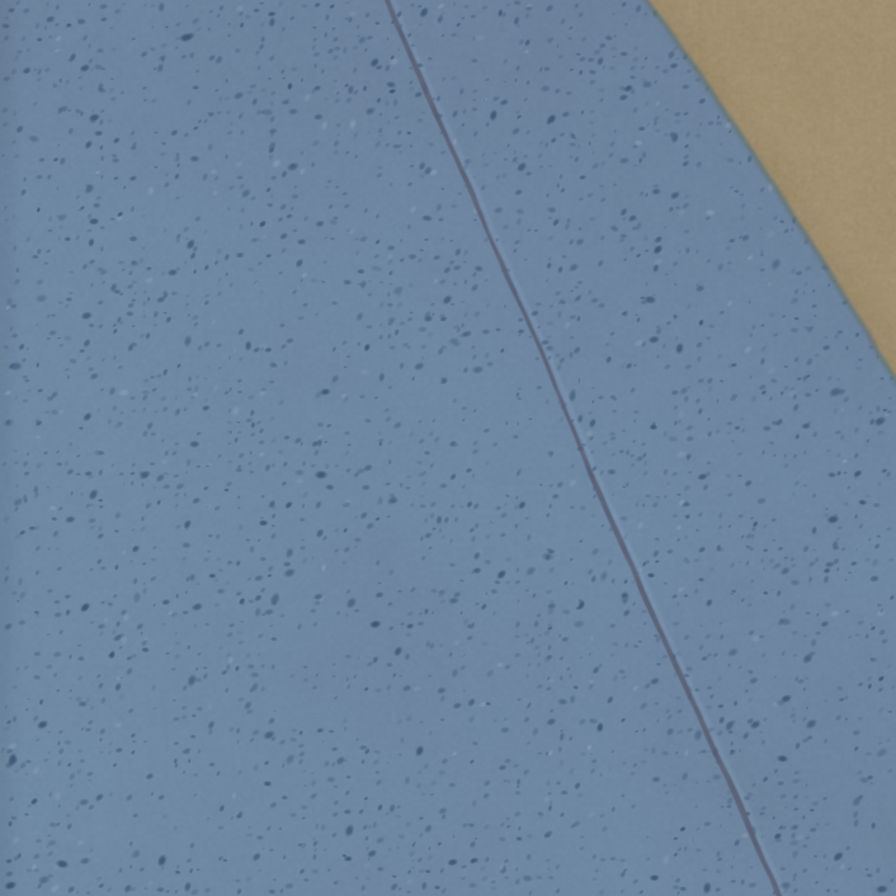
A WebGL 1 fragment shader for this texture:

```glsl
precision highp float;
// Speckled blue plaster with a thin slanting crack and a sandy corner at the upper right.

uniform vec2 u_resolution;

#define BLUE_LIGHT vec3(0.438, 0.543, 0.652)
#define BLUE_DULL vec3(0.422, 0.506, 0.610)
#define SAND vec3(0.625, 0.562, 0.438)
#define SPECK_DARK vec3(0.225, 0.325, 0.440)
#define SPECK_PALE vec3(0.560, 0.635, 0.720)
#define CRACK_COLOR vec3(0.345, 0.370, 0.450)
#define CRACK_HALF_WIDTH 0.0027
#define GRAIN 0.030

vec2 hash2(vec2 p) {
  p = vec2(dot(p, vec2(127.1, 311.7)), dot(p, vec2(269.5, 183.3)));
  return fract(sin(p) * 43758.55);
}

float gradientCorner(vec2 cell, vec2 f, vec2 corner) {
  return dot(hash2(cell + corner) * 2.0 - 1.0, f - corner);
}

// Gradient noise, roughly -0.7 to 0.7
float noise(vec2 p) {
  vec2 i = floor(p);
  vec2 f = p - i;
  vec2 w = f * f * f * (f * (f * 6.0 - 15.0) + 10.0);
  float low = mix(gradientCorner(i, f, vec2(0.0)), gradientCorner(i, f, vec2(1.0, 0.0)), w.x);
  float high = mix(gradientCorner(i, f, vec2(0.0, 1.0)), gradientCorner(i, f, vec2(1.0)), w.x);
  return mix(low, high, w.y);
}

float fbm(vec2 p) {
  float sum = 0.0;
  float amp = 0.5;
  for (int i = 0; i < 4; i++) {
    sum += amp * noise(p);
    p = p * 2.03 + 17.3;
    amp *= 0.5;
  }
  return sum;
}

// Coverage of one jittered oval per cell; density is the share of filled cells
float specks(vec2 uv, float cells, float radius, float density, float seed) {
  vec2 p = uv * cells + seed;
  vec2 id = floor(p);
  vec2 pick = hash2(id + seed);
  vec2 shape = hash2(id + seed + 51.7);
  vec2 d = (p - id - mix(vec2(0.25), vec2(0.75), hash2(id + 9.1))) / cells;
  float angle = 0.6 + (shape.x - 0.5) * 1.6;
  float c = cos(angle);
  float s = sin(angle);
  d = vec2(c * d.x + s * d.y, c * d.y - s * d.x);
  float size = radius * mix(0.6, 1.15, shape.y);
  float dist = length(d * vec2(0.8, 1.2));
  float blob = 1.0 - smoothstep(size * 0.3, size * 1.35, dist);
  return blob * step(pick.x, density) * mix(0.35, 1.0, pick.y);
}

void main() {
  vec2 uv = gl_FragCoord.xy / u_resolution;
  float pixel = 1.0 / min(u_resolution.x, u_resolution.y);
  float fall = 1.0 - uv.y;

  // Blue ground: duller at the top and far right, with soft stains
  float dull = 0.42 + 0.40 * smoothstep(0.55, 1.0, uv.y) + 0.18 * smoothstep(0.55, 1.0, uv.x);
  dull += 0.65 * fbm(uv * 3.5 + 4.0) - 0.20 * smoothstep(0.5, 0.0, uv.x);
  vec3 color = mix(BLUE_LIGHT, BLUE_DULL, clamp(dull, 0.0, 1.0));
  float grain = noise(uv * 190.0) + 0.6 * noise(uv * 85.0 + 31.0);
  color += GRAIN * 0.5 * grain + 0.012 * fbm(uv * 22.0);
  color *= 1.0 - 0.05 * smoothstep(0.03, 0.0, uv.x);

  // Speckles in loose clusters, faint tiny ones under bold ones
  float cluster = noise(uv * 7.0 + 12.0);
  float tiny = specks(uv, 84.0, 0.0030, 0.27 + 0.25 * cluster, 3.0);
  float small = specks(uv, 58.0, 0.0036, 0.23 + 0.22 * cluster, 21.0);
  float bold = specks(uv, 35.0, 0.0047, 0.19 + 0.20 * cluster, 47.0);
  float pale = specks(uv, 40.0, 0.0040, 0.10, 73.0);
  color = mix(color, SPECK_PALE, 0.55 * pale);
  color = mix(color, SPECK_DARK, 0.42 * tiny);
  color = mix(color, SPECK_DARK, 0.65 * small);
  color = mix(color, SPECK_DARK, 0.90 * bold);

  // Crack: a nearly straight line with a slight waver and a pale lip
  float crackX = 0.432 + 0.438 * fall - 0.004 * smoothstep(0.4, 0.6, fall) * smoothstep(0.9, 0.7, fall);
  crackX += 0.0035 * noise(vec2(fall * 11.0, 2.5)) + 0.0012 * noise(vec2(fall * 42.0, 7.5));
  float across = (uv.x - crackX) * 0.916;
  float halfWidth = CRACK_HALF_WIDTH * (1.0 + 0.6 * noise(vec2(fall * 17.0, 5.5)));
  float lip = exp(-pow((across - 0.0062) / 0.0028, 2.0));
  color += 0.030 * lip;
  float soft = 0.0012 + 0.5 * pixel;
  float crack = 1.0 - smoothstep(halfWidth - soft, halfWidth + soft, abs(across));
  color = mix(color, CRACK_COLOR + 0.04 * noise(uv * 60.0), 0.86 * crack);

  // Sandy corner beyond a gently bowed edge, with a dim greenish seam
  float edgeX = 0.723 + 0.715 * fall - 0.145 * fall * fall + 0.002 * noise(vec2(fall * 30.0, 1.5));
  float beyond = (uv.x - edgeX) * 0.83;
  vec3 sand = SAND + 0.025 * fbm(uv * 9.0) + GRAIN * 0.9 * grain;
  sand -= 0.020 * smoothstep(0.04, 0.0, beyond);
  color = mix(color, sand, smoothstep(-0.003 - pixel, 0.003 + pixel, beyond));
  float seam = exp(-pow((beyond + 0.001) / 0.0036, 2.0));
  color = mix(color, vec3(0.37, 0.43, 0.43), 0.55 * seam);

  gl_FragColor = vec4(clamp(color, 0.0, 1.0), 1.0);
}
```
